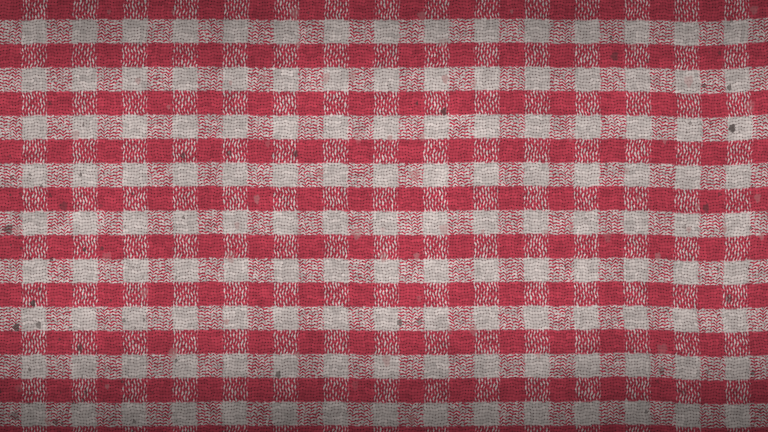
This texture is drawn by a Shadertoy shader. Its source:

```glsl
const vec2 PERIOD = vec2(0.1162, 0.1107);   // one light and one red stripe
const vec2 ORIGIN = vec2(0.0509, 0.0139);   // start of the first light stripe
const vec2 THREADS = vec2(17.0, 15.0);      // threads per period
const float TAU = 6.2832;
const vec3 CREAM = vec3(0.79, 0.74, 0.72);
const vec3 RED = vec3(0.71, 0.25, 0.31);
const vec3 GAP = vec3(0.23, 0.12, 0.13);
const vec3 DIRT = vec3(0.27, 0.23, 0.22);
const vec3 FADED = vec3(0.68, 0.50, 0.49);

float hash(vec2 p) {
    return fract(sin(dot(p, vec2(127.1, 311.7))) * 43758.5);
}

// Slow bending of the cloth, stronger to the right
vec2 bend(vec2 p, float aspect) {
    float amount = mix(0.0013, 0.0045, smoothstep(0.65, 1.0, p.x / aspect));
    vec2 wave = vec2(sin(p.y * 9.0 + p.x * 3.0) + 0.5 * sin(p.y * 23.0 + 1.0),
                     sin(p.x * 8.0 + p.y * 2.0) + 0.5 * sin(p.x * 19.0 + 2.0));
    return p + amount * wave;
}

// 1 in the light half of each period, 0 in the red half
float lightStripe(float u) {
    float inside = 0.25 - abs(fract(u + 0.25) - 0.5);
    return smoothstep(-0.022, 0.022, inside);
}

// Share of warp showing: upright dashes in red rows, zigzags in light rows
float warpShowing(vec2 t, vec2 id, float rowLight) {
    float dashes = -0.75 * cos(TAU * t.x) + 0.5 * cos(0.5 * TAU * (t.y + id.x));
    float zigzag = abs(fract(t.x * 0.5) - 0.5) * 2.0;
    float waves = cos(TAU * (t.y + 0.55 * zigzag)) + 0.2 * cos(TAU * t.x);
    float uneven = 1.1 * (hash(id) - 0.5);
    return smoothstep(-0.7, 0.7, mix(dashes, waves, rowLight) + uneven - 0.42);
}

// Yarn brightness, with slubs running along the threads
float yarnShade(vec2 id) {
    float weft = hash(vec2(floor(id.x / 4.0), id.y));
    float warp = hash(vec2(id.x, floor(id.y / 4.0)) + 21.0);
    return 0.86 + 0.12 * weft + 0.08 * warp + 0.08 * hash(id + 2.7);
}

vec3 weave(vec2 p) {
    vec2 u = (p - ORIGIN) / PERIOD;
    vec2 t = u * THREADS;
    t += 0.22 * sin(t.yx * 0.9 + 2.0 * sin(t * 0.23)) + 0.12 * sin(t.yx * 2.3);
    vec2 id = floor(t);
    vec2 ragged = 0.03 * (vec2(hash(id.yy), hash(id.xx + 4.0)) - 0.5);
    float columnLight = lightStripe(u.x + ragged.x);
    float rowLight = lightStripe(u.y + ragged.y);
    float light = mix(rowLight, columnLight, warpShowing(t, id, rowLight));
    vec3 color = mix(RED, CREAM, light) * yarnShade(id);

    // Furrows between threads, and dark holes at their corners
    vec2 edge = abs(fract(t) - 0.5) * 2.0;
    float furrow = 0.16 * pow(edge.y, 3.0) + 0.08 * pow(edge.x, 3.0);
    float hole = smoothstep(0.35, 0.95, edge.x * edge.y);
    float depth = mix(0.85, 0.6, light) * hash(floor(t + 0.5) + 7.3);
    return mix(color * (1.0 - furrow), GAP, hole * depth);
}

// Scattered ragged blots, at most one in each grid cell
float blots(vec2 p, float cells, float chance, float seed) {
    vec2 q = p * cells;
    vec2 id = floor(q) + seed;
    vec2 center = 0.3 + 0.4 * vec2(hash(id), hash(id + 3.1));
    vec2 d = fract(q) - center;
    d.x *= 1.0 + 0.6 * hash(id + 5.7);
    float angle = atan(d.y, d.x);
    float radius = mix(0.09, 0.24, hash(id + 9.2));
    radius *= 1.0 + 0.15 * sin(3.0 * angle + seed) + 0.1 * sin(5.0 * angle + id.x);
    float mask = 1.0 - smoothstep(radius * 0.65, radius, length(d));
    float strength = 0.4 + 0.6 * hash(id + 17.9);
    return mask * strength * step(hash(id + 13.4), chance);
}

vec3 wear(vec3 color, vec2 p, float aspect) {
    float x = p.x / aspect;
    float left = (1.0 - smoothstep(0.0, 0.3, x)) * (1.0 - smoothstep(0.45, 0.8, p.y));
    float soiled = left + 0.3 * smoothstep(0.8, 1.0, x);
    color = mix(color, FADED, 0.6 * blots(p, 14.0, 0.24, 31.0));
    color = mix(color, DIRT, 0.75 * blots(p, 18.0, 0.03 + 0.35 * soiled, 11.0));
    return mix(color, DIRT, 0.6 * blots(p + 0.013, 42.0, 0.01 + 0.32 * soiled, 53.0));
}

// Dim top and bottom, with faint folds
float lighting(vec2 p, float aspect) {
    float bottom = mix(0.52, 1.0, smoothstep(-0.08, 0.32, p.y));
    float top = mix(1.0, 0.74, smoothstep(0.74, 1.02, p.y));
    float side = 1.0 - 0.08 * pow(abs(2.0 * p.x / aspect - 1.0), 3.0);
    float folds = 0.025 * sin(p.x * 7.0 + p.y * 2.0) + 0.02 * sin(p.x * 17.0 - p.y * 5.0);
    return bottom * top * side * (1.0 + folds);
}

void mainImage(out vec4 fragColor, in vec2 fragCoord) {
    const int SAMPLES = 3;
    float aspect = iResolution.x / iResolution.y;
    vec3 sum = vec3(0.0);
    // Average a grid of samples to smooth the edges
    for (int k = 0; k < SAMPLES * SAMPLES; k++) {
        vec2 offset = (vec2(k % SAMPLES, k / SAMPLES) + 0.5) / float(SAMPLES) - 0.5;
        vec2 p = (fragCoord + offset) / iResolution.y;
        sum += wear(weave(bend(p, aspect)), p, aspect) * lighting(p, aspect);
    }
    fragColor = vec4(sum / float(SAMPLES * SAMPLES), 1.0);
}
```
